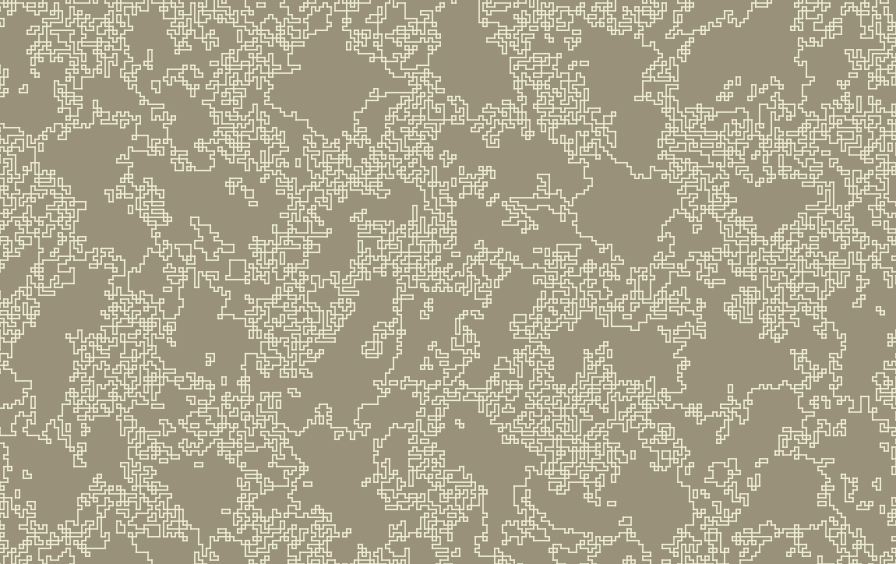
Give the GLSL for this pattern, as a WebGL 1 fragment shader.

```glsl
precision highp float;
// Pale right-angled threads wandering over a lattice, tangled into clumps around bare taupe gaps.

uniform vec2 u_resolution;

const vec3 GROUND = vec3(0.600, 0.568, 0.478);
const vec3 THREAD = vec3(0.925, 0.925, 0.825);

const float CELLS_ACROSS = 230.0;   // lattice cells over the canvas width
const float THREAD_WIDTH = 0.37;    // in cells
const float GAP_SCALE = 0.09;       // coarsest frequency of the gaps
const float CLUMP_SCALE = 0.06;     // coarsest frequency of the tangling
const float THIN_REACH = 0.12;      // tangle depth along lone strands
const float THICK_REACH = 1.05;     // tangle depth inside clumps
const int OCTAVES = 6;
const float LACUNARITY = 1.9;
const float GAIN = 0.72;
const float WARP = 0.4;
const mat2 TURN = mat2(0.8, 0.6, -0.6, 0.8);

float hash(vec2 p) {
  vec3 q = fract(p.xyx * vec3(0.1031, 0.1030, 0.0973));
  q += dot(q, q.yzx + 33.33);
  return fract((q.x + q.y) * q.z);
}

// Rotated, warped sine layers: an irregular field around zero.
float layeredSines(vec2 p) {
  float sum = 0.0;
  float amplitude = 1.0;
  for (int i = 0; i < OCTAVES; i++) {
    p += WARP * sin(p.yx * 0.8 + float(i));
    sum += amplitude * sin(p.x) * sin(p.y);
    amplitude *= GAIN;
    p = TURN * p * LACUNARITY + vec2(1.7, 4.1);
  }
  return sum;
}

// Every cell lies on one of two sides (+1 or -1); threads run between them.
float cellSide(vec2 cell) {
  float clump = layeredSines(cell * CLUMP_SCALE + vec2(21.3, 8.7));
  float reach = mix(THIN_REACH, THICK_REACH, smoothstep(-0.8, 0.6, clump));
  float level = layeredSines(cell * GAP_SCALE + vec2(3.1, 5.9)) / reach;
  float grain = 2.0 * hash(cell + 17.0) - 1.0;
  return level * level * level + grain > 0.0 ? 1.0 : -1.0;
}

vec2 tripleSums(vec4 row) {
  return row.xy + row.yz + row.zw;
}

// Flip a cell that differs from all eight neighbours, so no speck floats alone.
vec2 despeckle(vec2 side, vec2 blockSum) {
  return mix(side, -side, step(side * blockSum, vec2(-6.5)));
}

// Coverage of the thread leaving a node, if the cells beside it differ.
float arm(vec2 offset, vec2 direction, float sideA, float sideB, float pixel) {
  float along = clamp(dot(offset, direction), 0.0, 1.0);
  float dist = length(offset - direction * along);
  float coverage = (0.5 * THREAD_WIDTH - dist) / pixel + 0.5;
  return step(sideA * sideB, 0.0) * clamp(coverage, 0.0, min(1.0, THREAD_WIDTH / pixel));
}

void main() {
  float pixel = CELLS_ACROSS / u_resolution.x;
  vec2 position = gl_FragCoord.xy * pixel;
  vec2 node = floor(position + 0.5);
  vec2 offset = position - node;

  // Sides of the 4 by 4 cells around the nearest node, one row per vector.
  vec4 rows[4];
  for (int j = 0; j < 4; j++) {
    vec2 cell = node + vec2(-2.0, float(j) - 2.0);
    rows[j] = vec4(cellSide(cell),
                   cellSide(cell + vec2(1.0, 0.0)),
                   cellSide(cell + vec2(2.0, 0.0)),
                   cellSide(cell + vec2(3.0, 0.0)));
  }
  vec4 middle = rows[1] + rows[2];
  vec2 low = despeckle(rows[1].yz, tripleSums(rows[0] + middle));
  vec2 high = despeckle(rows[2].yz, tripleSums(middle + rows[3]));

  // Four possible arms, joined without beading on straight runs.
  float vertical = max(arm(offset, vec2(0.0, 1.0), high.x, high.y, pixel),
                       arm(offset, vec2(0.0, -1.0), low.x, low.y, pixel));
  float horizontal = max(arm(offset, vec2(-1.0, 0.0), low.x, high.x, pixel),
                         arm(offset, vec2(1.0, 0.0), low.y, high.y, pixel));
  float coverage = 1.0 - (1.0 - vertical) * (1.0 - horizontal);

  gl_FragColor = vec4(mix(GROUND, THREAD, coverage), 1.0);
}
```
